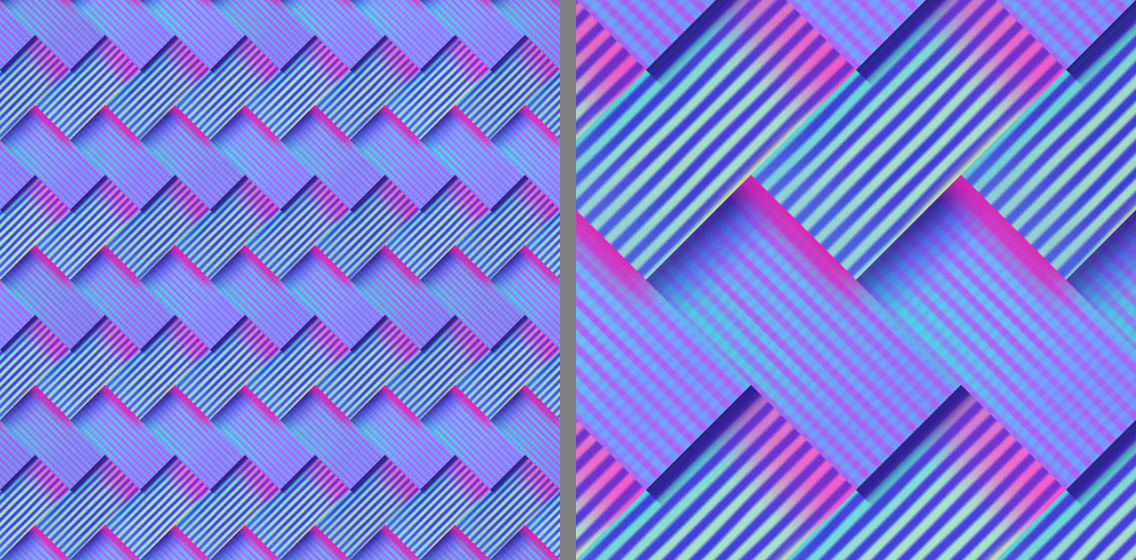
Left, the full canvas; right, a detail of the centre.
This texture map is drawn by a WebGL 2 fragment shader. Its source:

```glsl
#version 300 es
precision highp float;
// Herringbone weave of ribbed and smooth straps, coloured as a normal map.

uniform vec2 u_resolution;
out vec4 fragColor;

const float TAU = 6.2831853;
const float REPEATS = 8.0;   // zigzags across; each pair of rows is two units tall
const float RIBS = 8.0;      // ribs over the width of a ribbed strap
const float THREADS = 9.0;   // threads over the width of a smooth strap
const int SAMPLES = 3;       // antialiasing grid per side

const vec3 PERIWINKLE = vec3(0.48, 0.54, 0.98);
const vec3 SKY = vec3(0.43, 0.71, 0.96);
const vec3 DEEP_BLUE = vec3(0.22, 0.26, 0.84);
const vec3 PURPLE = vec3(0.52, 0.21, 0.88);
const vec3 VIOLET = vec3(0.68, 0.37, 0.94);
const vec3 PALE_GREEN = vec3(0.66, 0.88, 0.79);
const vec3 YELLOW = vec3(0.84, 0.84, 0.60);
const vec3 TEAL = vec3(0.28, 0.82, 0.88);
const vec3 PINK = vec3(0.95, 0.34, 0.80);
const vec3 CRIMSON = vec3(0.87, 0.14, 0.70);
const vec3 SHADOW = vec3(0.16, 0.09, 0.52);

float hash(vec2 p) {
    vec3 h = fract(p.xyx * vec3(0.1031, 0.1030, 0.0973));
    h += dot(h, h.yzx + 33.33);
    return fract((h.x + h.y) * h.z);
}

float noise(vec2 p) {
    vec2 i = floor(p);
    vec2 f = fract(p);
    f = f * f * (3.0 - 2.0 * f);
    float low = mix(hash(i), hash(i + vec2(1, 0)), f.x);
    float high = mix(hash(i + vec2(0, 1)), hash(i + vec2(1, 1)), f.x);
    return mix(low, high, f.y);
}

float wave(float x, float count) {
    return 0.5 + 0.5 * cos(TAU * x * count);
}

// One at zero, fading out over the given width.
float fade(float x, float width) {
    return 1.0 - smoothstep(0.0, width, x);
}

// Strap with strong ribs; across in 0..1, along in 0..2 from its upper end.
vec3 ribbedStrap(float across, float along, float seed, float grain) {
    float bend = 0.012 * (grain - 0.5) + 0.02 * (seed - 0.5);
    float rib = smoothstep(0.1, 0.9, wave(across + bend, RIBS));
    vec3 crest = mix(TEAL, PALE_GREEN, smoothstep(0.0, 0.55, across + 0.1 * along));
    vec3 groove = mix(DEEP_BLUE, PURPLE, 0.25 * grain + 0.2 * fade(along, 1.2));
    vec3 color = mix(groove, crest, rib);
    color = mix(color, SKY, 0.3 * smoothstep(1.3, 2.0, along));

    // Upper end turning under the neighbouring row
    float turn = fade(along - 0.1, 0.5) * mix(0.65, 1.0, across);
    color = mix(color, mix(PURPLE * 0.9, PINK, rib), turn);

    // Long edges
    float glint = fade(1.0 - across, 0.09) * smoothstep(0.3, 0.7, along);
    color = mix(color, YELLOW, glint * (0.45 + 0.4 * seed) * fade(along - 1.1, 0.8));
    float underRow = 1.0 - step(1.0, along);
    return mix(color, SHADOW, 0.95 * fade(across, 0.18) * underRow);
}

// Strap with fine threads; along in 0..2 from its upper end, across in 0..1.
vec3 smoothStrap(float along, float across, float seed, float grain) {
    float sheen = smoothstep(0.1, 0.6, along) * fade(along - 0.8, 1.0);
    vec3 color = mix(PERIWINKLE, SKY, 0.3 + 0.6 * sheen + 0.3 * (grain - 0.5));

    // Low side, then lengthwise threads over a faint cross weave
    float lowSide = fade(1.0 - across, 0.5) * fade(along - 0.3, 1.3);
    color = mix(color, TEAL, lowSide * (0.6 + 0.3 * seed));
    float thread = smoothstep(0.2, 0.95, wave(across + 0.02 * seed, THREADS));
    float weft = wave(along + 0.01 * grain, 13.0);
    color = mix(color, VIOLET, thread * (0.65 + 0.35 * grain) * (1.0 - 0.35 * lowSide));
    color += 0.07 * (weft - 0.5) * vec3(-0.6, 1.0, 0.3);

    // Shaded upper end
    float shade = fade(along, 0.42) * mix(1.0, 0.7, across);
    color = mix(color, mix(DEEP_BLUE, SHADOW, fade(along, 0.2)), 0.92 * shade);

    // High side catching colour beside the ribbed row
    float rim = fade(across, 0.28) * fade(along - 0.8, 0.5);
    color = mix(color, CRIMSON, 0.92 * rim);
    float seam = fade(across, 0.06) * smoothstep(0.95, 1.2, along);
    return mix(color, TEAL, 0.6 * seam);
}

vec3 weave(vec2 uv) {
    // Diagonal axes: x runs down to the right, y runs down to the left
    vec2 p = REPEATS * vec2(uv.x, 1.0 - uv.y);
    vec2 d = vec2(p.x + p.y, p.y - p.x);
    vec2 cell = floor(d);
    vec2 f = d - cell;
    float phase = mod(cell.x + cell.y, 4.0);
    bool ribbed = phase > 0.5 && phase < 2.5;
    float secondHalf = (phase < 0.5 || (phase > 1.5 && phase < 2.5)) ? 1.0 : 0.0;
    vec2 origin = cell - secondHalf * (ribbed ? vec2(0, 1) : vec2(1, 0));
    float seed = hash(origin + 40.0);
    float grain = noise(d * (ribbed ? vec2(9.0, 2.0) : vec2(2.0, 12.0)) + 70.0);
    vec3 color = ribbed ? ribbedStrap(f.x, f.y + secondHalf, seed, grain)
                        : smoothStrap(f.x + secondHalf, f.y, seed, grain);
    return color * (0.97 + 0.06 * seed);
}

void main() {
    vec3 sum = vec3(0.0);
    for (int i = 0; i < SAMPLES * SAMPLES; i++) {
        vec2 offset = (vec2(i % SAMPLES, i / SAMPLES) + 0.5) / float(SAMPLES) - 0.5;
        sum += weave((gl_FragCoord.xy + offset) / u_resolution);
    }
    fragColor = vec4(sum / float(SAMPLES * SAMPLES), 1.0);
}
```
